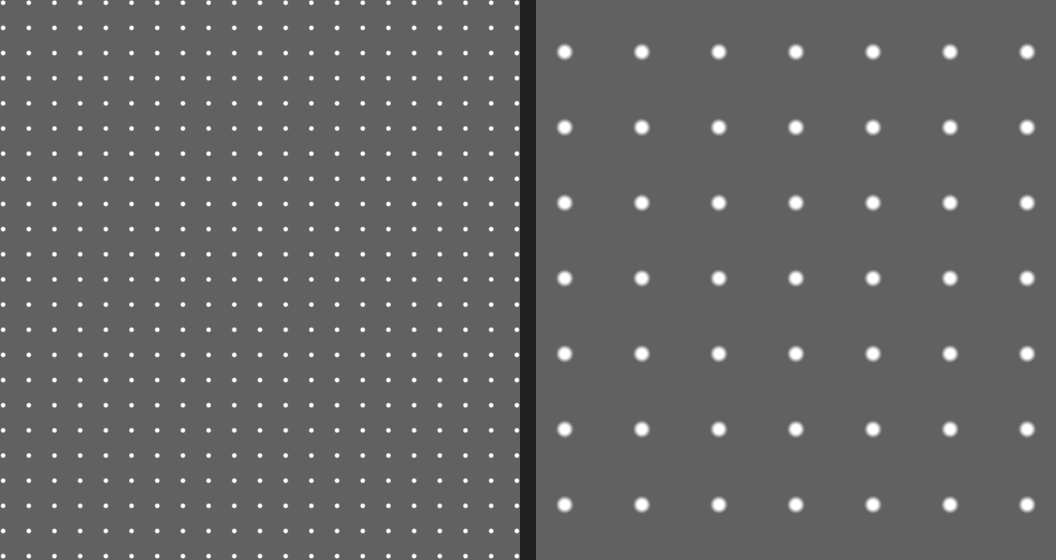
Left, the full canvas; right, a detail of the centre.
A Shadertoy shader for this pattern:

```glsl
// Regular grid of small soft white dots on a flat dark grey ground.
#define GRID_CENTER vec2(0.5, 0.501)        // position of the middle dot, share of canvas
#define GRID_STEP   vec2(0.0494, 0.04492)   // dot spacing, share of canvas
#define DOT_RADIUS  0.0040                  // share of canvas height
#define DOT_SOFT    0.0018                  // half width of the soft edge
#define GROUND      vec3(0.38)
#define DOT_COLOR   vec3(1.0)

// Offset from the nearest grid point, in units of canvas height.
vec2 nearestDotOffset(vec2 uv, float aspect) {
    vec2 cell = (uv - GRID_CENTER) / GRID_STEP;
    vec2 local = fract(cell + 0.5) - 0.5;
    return local * GRID_STEP * vec2(aspect, 1.0);
}

// Coverage of a disc with a soft rim, never sharper than a pixel.
float softDisc(vec2 offset, float radius) {
    float soft = max(DOT_SOFT, 0.7 / iResolution.y);
    return 1.0 - smoothstep(-soft, soft, length(offset) - radius);
}

void mainImage(out vec4 fragColor, in vec2 fragCoord) {
    vec2 uv = fragCoord / iResolution.xy;
    float aspect = iResolution.x / iResolution.y;
    float dotMask = softDisc(nearestDotOffset(uv, aspect), DOT_RADIUS);
    fragColor = vec4(mix(GROUND, DOT_COLOR, dotMask), 1.0);
}
```
